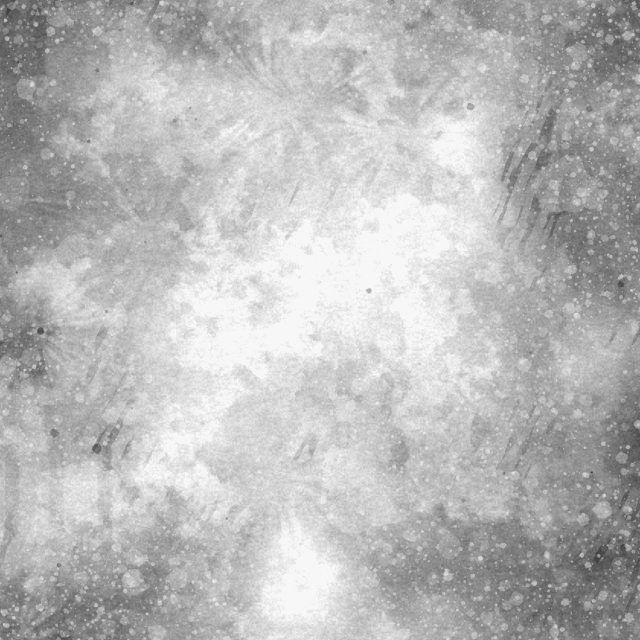
Reproduce this background procedurally as a Shadertoy shader.

```glsl
float hash(vec2 p) {
    vec3 q = fract(p.xyx * 0.1031);
    q += dot(q, q.yzx + 33.33);
    return fract((q.x + q.y) * q.z);
}

vec2 hash2(vec2 p) {
    return vec2(hash(p + 17.3), hash(p + 71.9));
}

float noise(vec2 p) {
    vec2 i = floor(p), f = fract(p);
    f = f * f * (3.0 - 2.0 * f);
    return mix(mix(hash(i), hash(i + vec2(1, 0)), f.x),
               mix(hash(i + vec2(0, 1)), hash(i + vec2(1, 1)), f.x), f.y);
}

float fbm(vec2 p) {
    float sum = 0.0, amp = 0.5;
    for (int i = 0; i < 6; i++) {
        sum += amp * noise(p);
        p = mat2(1.6, 1.2, -1.2, 1.6) * p + 11.7;
        amp *= 0.5;
    }
    return sum;
}

// Opacity of wobbly paint drops scattered on a jittered grid
float splats(vec2 p, float scale, float density) {
    vec2 q = p * scale;
    float cover = 0.0, soft = 0.8 * scale / iResolution.y;
    for (int y = -1; y <= 1; y++)
    for (int x = -1; x <= 1; x++) {
        vec2 id = floor(q) + vec2(x, y), home = id / scale;
        vec2 d = q - id - hash2(id + scale);
        float pick = hash(id + scale * 2.7);
        float crowd = smoothstep(0.25, 0.7, noise(home * 5.0 + 7.0))
                    + 0.9 * length(home - vec2(0.58, 0.55));
        float size = hash(id + scale * 5.1);
        float radius = mix(0.1, 0.44, size * size * size);
        float wobble = noise(d / (length(d) + 0.001) * 2.0 + id * 5.0) - 0.5;
        float edge = length(d) * (1.0 + 0.35 * wobble) - radius;
        float drop = smoothstep(soft, -soft, edge) * (0.35 + 0.65 * fract(pick * 57.0));
        cover = max(cover, drop * step(pick, density * crowd));
    }
    return cover;
}

// Curved bristle marks fanning out from hashed centres
float bristles(vec2 p) {
    float marks = 0.0;
    for (int i = 0; i < 14; i++) {
        vec2 q = p - hash2(vec2(i, 4.0));
        float r = length(q), turn = 5.0 * r * (hash(vec2(i, 9.0)) - 0.5);
        vec2 dir = mat2(cos(turn), sin(turn), -sin(turn), cos(turn)) * q / (r + 0.001);
        float streak = noise(dir * 13.0 + r * 4.0 + float(i) * 7.0);
        float fan = smoothstep(0.35, 0.8, noise(dir * 1.5 + float(i) * 3.0));
        marks += (streak - 0.5) * fan * smoothstep(0.02, 0.06, r) * smoothstep(0.17, 0.07, r);
    }
    return marks;
}

void mainImage(out vec4 fragColor, in vec2 fragCoord) {
    vec2 p = fragCoord / iResolution.xy;
    vec2 warp = vec2(fbm(p * 4.0 + 3.0), fbm(p * 4.0 + 29.0)) - 0.49;
    vec2 w = p + 0.16 * warp;

    // Pale middle fading to dark sides
    float d = length((w - vec2(0.5, 0.54)) * vec2(1.15, 0.72));
    float tone = 0.85 - 0.37 * smoothstep(0.1, 0.72, d);

    // Broad light and dark pools: centre, radius, gain
    vec4 pools[10] = vec4[10](
        vec4(0.54, 0.60, 0.11, 0.12), vec4(0.48, 0.10, 0.07, 0.22),
        vec4(0.97, 0.72, 0.17, -0.14), vec4(0.82, 0.14, 0.14, -0.15),
        vec4(0.08, 0.60, 0.07, 0.17), vec4(0.93, 0.42, 0.08, 0.19),
        vec4(0.60, 0.10, 0.06, -0.16), vec4(0.66, 0.95, 0.11, -0.16),
        vec4(0.16, 0.66, 0.08, -0.08), vec4(0.28, 0.12, 0.12, -0.08));
    for (int i = 0; i < 10; i++) {
        vec2 q = (w - pools[i].xy) / pools[i].z;
        tone += pools[i].w * exp(-dot(q, q));
    }

    // Clouds and torn washes
    float fine = fbm(p * 48.0) - 0.49;
    tone += 0.42 * (fbm(w * 6.0 + 41.0) - 0.49);
    tone += 0.07 * (smoothstep(0.48, 0.53, fbm(w * 4.0 + 13.0) + 0.15 * fine) - 0.5);
    tone += 0.06 * smoothstep(0.55, 0.59, fbm(p * 9.0 + 63.0) + 0.4 * fine);

    // Brush fans, dry scratches and drips
    tone += 0.17 * bristles(p + 0.03 * warp);
    vec2 s = mat2(0.9, 0.44, -0.44, 0.9) * (p + 0.05 * warp);
    float scratch = smoothstep(0.62, 0.8, noise(s * vec2(150.0, 22.0)) + 0.5 * fine);
    tone -= 0.13 * scratch * smoothstep(0.56, 0.7, fbm(p * 6.0 + 90.0));
    float drip = smoothstep(0.55, 0.7, noise(vec2(p.x * 55.0, p.y * 4.0)));
    tone += 0.06 * drip * smoothstep(0.36, 0.26, p.y) * smoothstep(0.1, 0.18, p.y)
          * smoothstep(0.3, 0.15, p.x);

    // Translucent blots down to fine spatter
    tone = mix(tone, 0.80, 0.30 * splats(p, 4.0, 0.45));
    tone = mix(tone, 0.83, 0.38 * splats(p, 10.0, 0.45));
    tone = mix(tone, 0.86, 0.42 * splats(p, 24.0, 0.45));
    tone = mix(tone, 0.90, 0.50 * splats(p, 55.0, 0.50));
    tone = mix(tone, 0.93, 0.60 * splats(p, 115.0, 0.45));
    tone -= 0.30 * splats(p + 3.0, 60.0, 0.003);

    // Paper fibre and grain
    tone += 0.06 * (noise(p * vec2(130.0, 260.0)) - 0.5);
    tone += 0.09 * (noise(p * 420.0) - 0.5) + 0.10 * fine;
    fragColor = vec4(vec3(clamp(tone, 0.25, 0.97)), 1.0);
}
```
